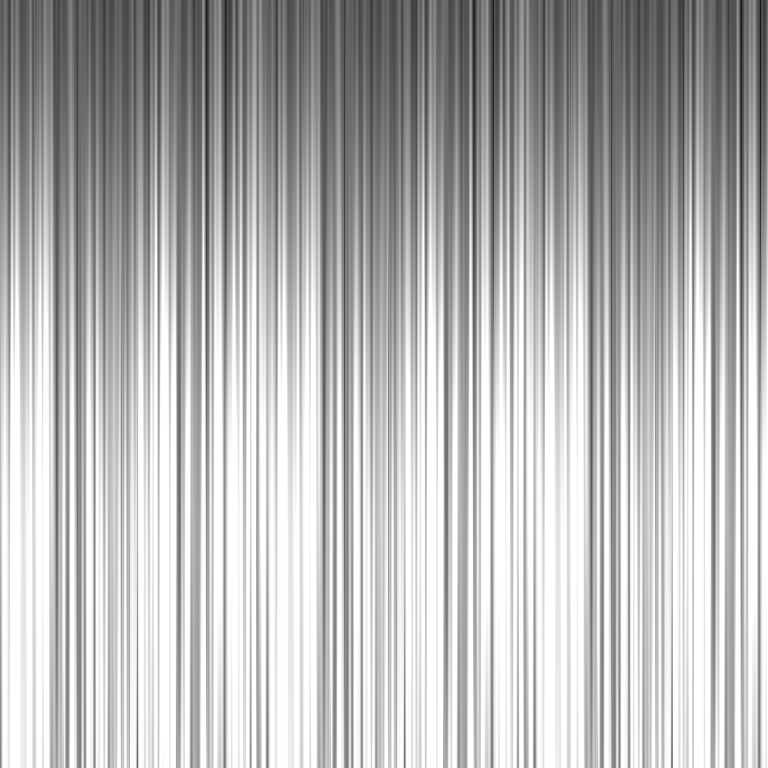
A Shadertoy shader for this texture:

```glsl
// Tiled vertical grey streaks, dark at the top and fading to white below.

float hash(vec2 p) {
    return fract(sin(dot(p, vec2(12.9898, 78.233))) * 43758.5453);
}

// One column of slowly changing brightness, with its own vertical phase.
float column(float id, float y, float seed) {
    float row = y + hash(vec2(id, seed + 0.5));
    float i = floor(row);
    vec2 key = vec2(id, seed + i);
    return mix(hash(key), hash(key + vec2(0.0, 1.0)), smoothstep(0.0, 1.0, row - i));
}

// Streak noise centred on zero, repeating after the given number of columns.
float streaks(vec2 p, float columns, float rows, float seed) {
    float x = p.x * columns;
    float i = floor(x);
    float left = column(mod(i, columns), p.y * rows, seed);
    float right = column(mod(i + 1.0, columns), p.y * rows, seed);
    return mix(left, right, smoothstep(0.0, 1.0, x - i)) - 0.5;
}

float streakTone(vec2 uv) {
    vec2 p = vec2(uv.x / 0.348, uv.y);

    // Fine lines over faint wider bands.
    float tone = 1.0;
    tone += 0.85 * streaks(p, 113.0, 0.9, 11.0);
    tone += 0.5 * streaks(p, 79.0, 1.1, 31.0);
    tone += 0.22 * streaks(p, 31.0, 1.2, 53.0);
    tone += 0.2 * streaks(p, 7.0, 1.0, 71.0);

    // Rare, long, nearly black lines.
    tone -= 0.6 * smoothstep(0.36, 0.48, streaks(p, 97.0, 0.5, 97.0));

    // Vertical fade.
    float gain = mix(0.93, 0.37, smoothstep(0.27, 1.05, uv.y));
    return clamp(tone * gain, 0.02, 1.0);
}

void mainImage(out vec4 fragColor, in vec2 fragCoord) {
    // Average across the pixel width to smooth the line edges.
    float grey = 0.0;
    for (int i = 0; i < 4; i++) {
        vec2 offset = vec2((float(i) - 1.5) / 4.0, 0.0);
        grey += streakTone((fragCoord + offset) / iResolution.xy) / 4.0;
    }
    fragColor = vec4(vec3(grey), 1.0);
}
```
